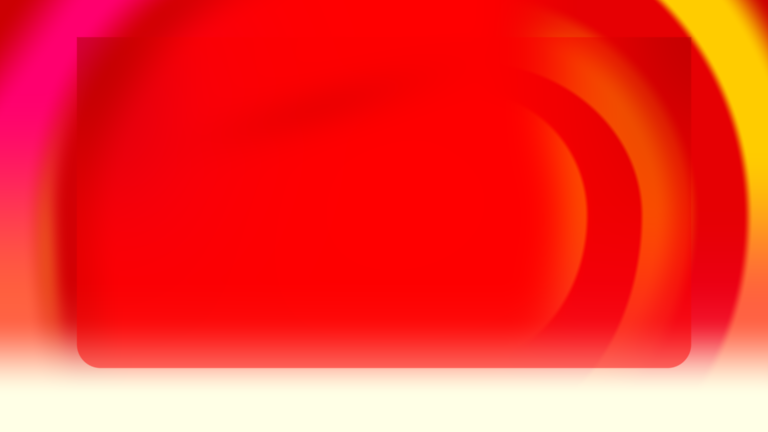
A Shadertoy shader for this background:

```glsl
// Glowing red backdrop with curved orange bands, a translucent panel and a cream floor.

const vec3 RED = vec3(1.0, 0.0, 0.0);
const vec3 DEEP_RED = vec3(0.80, 0.0, 0.01);
const vec3 CRIMSON = vec3(0.94, 0.0, 0.12);
const vec3 MAGENTA = vec3(1.0, 0.0, 0.43);
const vec3 ORANGE = vec3(1.0, 0.60, 0.0);
const vec3 YELLOW = vec3(1.0, 0.80, 0.0);
const vec3 CORAL = vec3(1.0, 0.38, 0.24);
const vec3 CREAM = vec3(1.0, 1.0, 0.90);

// Approximate distance to an oval whose upper and lower halves differ in height.
float oval(vec2 p, vec2 center, float width, float top, float bottom) {
    vec2 q = p - center;
    float height = q.y > 0.0 ? top : bottom;
    return (length(q / vec2(width, height)) - 1.0) * width;
}

// Box distance with rounded lower corners and square upper ones.
float panelDistance(vec2 p, vec2 center, vec2 halfSize, float radius) {
    vec2 q = p - center;
    float r = q.y < 0.0 ? radius : 0.0;
    vec2 d = abs(q) - halfSize + r;
    return length(max(d, 0.0)) + min(max(d.x, d.y), 0.0) - r;
}

float fill(float d, float blur) {
    return 1.0 - smoothstep(-blur, blur, d);
}

// Soft elliptical spot, tilted by an angle.
float glow(vec2 p, vec2 center, vec2 size, float angle) {
    vec2 q = p - center;
    float c = cos(angle), s = sin(angle);
    q = vec2(c * q.x + s * q.y, c * q.y - s * q.x) / size;
    return exp(-dot(q, q));
}

// Magenta and coral flank, closed off by a blurred dark rim.
vec3 leftSide(vec3 col, vec2 p) {
    float d = oval(p, vec2(0.75, 0.5), 0.645, 0.66, 1.2);
    float side = 1.0 - smoothstep(0.35, 0.75, p.x);
    vec3 outer = mix(CORAL, MAGENTA, smoothstep(0.28, 0.80, p.y));
    float corner = 1.0 - smoothstep(0.03, 0.20, p.x + 0.7 * (1.0 - p.y));
    outer = mix(outer, DEEP_RED, corner);
    float rim = smoothstep(-0.17, -0.06, d);
    col = mix(col, DEEP_RED, 0.85 * rim * side);
    col = mix(col, outer, smoothstep(-0.055, 0.055, d) * side);
    float ember = exp(-pow(d / 0.025, 2.0)) * glow(p, vec2(0.10, 0.42), vec2(0.2, 0.22), 0.0);
    return mix(col, vec3(0.92, 0.36, 0.10), 0.6 * ember);
}

// Nested bands on the right, painted from the outside in.
vec3 rightBands(vec3 col, vec2 p) {
    vec2 center = vec2(1.088, 0.502);
    float lobe = oval(p, center, 0.271, 0.282, 0.336);
    float ring = oval(p, center, 0.398, 0.354, 0.512);
    float band = oval(p, center, 0.516, 0.505, 0.567);
    float rim = oval(p, center, 0.644, 0.680, 0.715);
    float side = smoothstep(1.08, 1.36, p.x);
    float low = 1.0 - smoothstep(0.18, 0.55, p.y);

    vec3 gold = mix(YELLOW, CORAL, 1.0 - smoothstep(0.28, 0.66, p.y));
    gold = mix(gold, DEEP_RED, smoothstep(0.10, 0.19, rim));
    vec3 shade = mix(vec3(0.90, 0.0, 0.01), CRIMSON, low);
    vec3 bandColor = mix(ORANGE, vec3(1.0, 0.32, 0.20), low);
    bandColor = mix(bandColor, shade, 0.65 * smoothstep(-0.09, 0.0, band));
    float bandFade = smoothstep(1.12, 1.45, p.x);

    vec3 result = mix(gold, shade, fill(rim, 0.012));
    result = mix(result, mix(shade, bandColor, bandFade), fill(band, 0.018));
    result = mix(result, shade, fill(ring, 0.006));
    col = mix(col, result, side * smoothstep(-0.03, 0.02, lobe));

    float lobeGlow = smoothstep(-0.19, 0.0, lobe) * smoothstep(1.15, 1.36, p.x);
    vec3 lobeColor = mix(vec3(1.0, 0.55, 0.0), CORAL, low);
    return mix(col, mix(RED, lobeColor, lobeGlow), fill(lobe, 0.006) * side);
}

void mainImage(out vec4 fragColor, in vec2 fragCoord) {
    vec2 p = fragCoord / iResolution.y;
    float pixel = 1.0 / iResolution.y;

    // Red field with a crimson tint and a tilted shadow
    vec3 col = RED;
    col = mix(col, CRIMSON, 0.8 * glow(p, vec2(0.30, 0.70), vec2(0.28, 0.34), 0.0));
    col = mix(col, DEEP_RED, 0.65 * glow(p, vec2(0.74, 0.75), vec2(0.24, 0.055), 0.28));
    col = leftSide(col, p);
    col = rightBands(col, p);

    // Cream floor rising through a pink haze
    float haze = 1.0 - smoothstep(0.12, 0.36, p.y);
    col = mix(col, vec3(1.0, 0.42, 0.40), 0.45 * haze);
    col = mix(col, CREAM, 1.0 - smoothstep(0.08, 0.27, p.y));

    // Translucent panel, darker toward its upper corners
    vec2 center = vec2(0.889, 0.531);
    vec2 halfSize = vec2(0.711, 0.383);
    float panel = fill(panelDistance(p, center, halfSize, 0.055), pixel);
    vec2 q = (p - center) / halfSize;
    float corner = smoothstep(0.55, 1.0, abs(q.x)) * smoothstep(-0.4, 1.0, q.y);
    vec3 glass = mix(vec3(0.98, 0.0, 0.0), vec3(0.65, 0.0, 0.0), corner);
    glass = mix(glass, RED, glow(q, vec2(0.0), vec2(0.7, 0.9), 0.0));
    col = mix(col, glass, 0.5 * panel);

    fragColor = vec4(col, 1.0);
}
```
